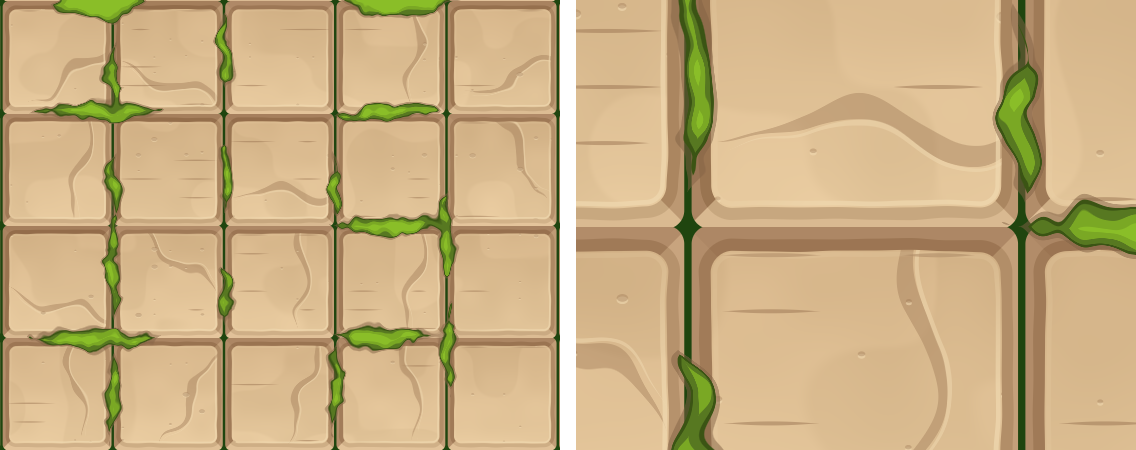
Left: the whole. Right: its middle third, enlarged.
Reproduce this texture procedurally as a Shadertoy shader.

```glsl
const vec3 FACE_TOP = vec3(.82, .69, .52), FACE_BOTTOM = vec3(.89, .775, .605);
const vec3 HIGHLIGHT = vec3(.94, .85, .69), BROWN = vec3(.60, .45, .315);
const vec3 GAP = vec3(.12, .27, .06), MOSS_EDGE = vec3(.23, .33, .08);
const vec3 MOSS_DARK = vec3(.34, .47, .13), MOSS_LIT = vec3(.48, .66, .14);

float hash(vec2 p) {
    vec3 q = fract(p.xyx * .1031);
    q += dot(q, q.yzx + 33.33);
    return fract((q.x + q.y) * q.z);
}

float noise(vec2 p) {
    vec2 i = floor(p), f = fract(p);
    f = f * f * (3. - 2. * f);
    return mix(mix(hash(i), hash(i + vec2(1, 0)), f.x),
               mix(hash(i + vec2(0, 1)), hash(i + 1.), f.x), f.y);
}

float fill(float d, float px) { return clamp(.5 - d / px, 0., 1.); }

float roundBox(vec2 p, vec2 halfSize, float r) {
    vec2 d = abs(p) - halfSize + r;
    return length(max(d, 0.)) + min(max(d.x, d.y), 0.) - r;
}

// Horizontal streak, thickest in the middle
float strand(vec2 p, float halfLength, float halfWidth) {
    float t = p.x / halfLength;
    return abs(p.y) - halfWidth * (1. - t * t);
}

float smoothMin(float a, float b, float k) {
    float h = max(k - abs(a - b), 0.) / k;
    return min(a, b) - h * h * k * .25;
}

// Winding worn vein with a pale lower lip
vec3 addVein(vec3 col, vec2 q, float seed, float px) {
    float a = seed * 3.1 - .5;
    vec2 r = mat2(cos(a), -sin(a), sin(a), cos(a)) * q;
    r.y += .16 + .06 * sin(r.x * 9. + seed * 30.) + .07 * noise(r * 6. + seed * 50.);
    float width = .012 + .03 * noise(vec2(r.x * 7., seed * 40.));
    float vein = strand(r - vec2(.15, 0), .55, width);
    float lip = strand(r - vec2(.15, -width - .006), .5, .008);
    col = mix(col, HIGHLIGHT, .5 * fill(lip, px));
    return mix(col, BROWN, .38 * fill(vein, px));
}

// Sparse pits and fine level scratches
vec3 addWear(vec3 col, vec2 p, float px) {
    vec2 id = floor(p * 7.);
    float h = hash(id + 31.);
    vec2 q = (fract(p * 7.) - .35 - .3 * vec2(h, hash(id + 53.))) / 7.;
    float size = mix(.007, .025, pow(hash(id + 71.), 4.));
    float there = step(.87, h);
    col = mix(col, HIGHLIGHT, .6 * there * fill(length((q + vec2(0, .007)) * vec2(.8, 1.2)) - size, px));
    col = mix(col, BROWN, .35 * there * fill(length(q * vec2(.8, 1.2)) - size, px));
    vec2 grid = vec2(2, 6);
    id = floor(p * grid);
    q = (fract(p * grid) - .5) / grid;
    float scratch = strand(q, .06 + .15 * hash(id + 13.), .006);
    return mix(col, BROWN, .5 * step(.84, hash(id + 91.)) * fill(scratch, px));
}

vec3 stoneTile(vec2 p, float px) {
    vec2 id = floor(p), q = fract(p) - .5;
    float seed = hash(id + 7.);
    float outer = roundBox(q, vec2(.489, .505), .055);
    float inner = roundBox(q + vec2(-.004, .006), vec2(.435), .065) + .01 * (noise(p * 9.) - .5);
    // Bevel shaded by side
    vec3 sides = mix(BROWN, FACE_TOP, q.x < 0. ? .1 : .4);
    vec3 ends = mix(BROWN, FACE_BOTTOM, q.y > 0. ? .0 : .7);
    vec3 bevel = mix(sides, ends, smoothstep(-px, px, abs(q.y) - abs(q.x)));
    bevel += .07 * fill(.035 - inner, px) + .06 * (seed - .5);
    // Face with broad soft-edged patches
    vec3 face = mix(FACE_BOTTOM, FACE_TOP, q.y + .5);
    face += .022 * smoothstep(.5, .56, noise(p * 2.7 + 4.)) + .025 * (noise(p * 5.) - .5);
    if (hash(id + 19.) > .42) face = addVein(face, q, seed, px);
    face = addWear(face, p, px);
    float rim = .15 + .55 * smoothstep(-.1, .5, q.x - q.y);
    face = mix(face, HIGHLIGHT, rim * fill(abs(inner + .012) - .007, px));
    vec3 col = mix(bevel, face, fill(inner, px));
    return mix(GAP, col, fill(outer, px));
}

// Moss creeping along the joints
float mossField(vec2 p) {
    const int ROW_BITS[4] = int[](15, 14, 5, 3);
    p += .1 * (vec2(noise(p * 6.), noise(p * 6. + 40.)) - .5);
    float d = 1.;
    for (int y = 1; y <= 4; y++)
    for (int k = 0; k < 2; k++) {
        if (k == 0 && y == 2) continue;
        float h = hash(vec2(k, y) + 5.);
        vec2 center = vec2(k == 0 ? .87 : 3.4 + .3 * h, y);
        float width = y == 4 ? .16 : .085;
        d = smoothMin(d, strand(p - center, .42 + .22 * h, width), .06);
    }
    for (int x = 1; x <= 4; x++)
    for (int k = 0; k < 4; k++) {
        if (((ROW_BITS[x - 1] >> k) & 1) == 0) continue;
        float h = hash(vec2(x, k) + 23.);
        vec2 center = vec2(x, float(k) + (x == 4 ? .92 : .3 + .35 * h));
        d = smoothMin(d, strand((p - center).yx, .24 + .16 * h, .055), .06);
    }
    return d + .045 * (noise(p * 15.) - .5);
}

void mainImage(out vec4 fragColor, in vec2 fragCoord) {
    vec2 p = fragCoord / iResolution.xy * vec2(5.033, 4.013) - vec2(.013, 0);
    float px = 4.013 / iResolution.y;
    vec3 col = stoneTile(p, px);
    // Layered moss: contact shade, outline, body, lit lumps
    float moss = mossField(p);
    float lump = moss + .03 + .05 * (noise(p * 11. + 9.) - .5);
    col = mix(col, BROWN * .85, .5 * fill(moss - .018, px));
    col = mix(col, MOSS_EDGE, fill(moss, px));
    col = mix(col, MOSS_DARK, fill(moss + .011, px));
    col = mix(col, MOSS_LIT, fill(max(lump, moss + .012), px));
    col = mix(col, MOSS_LIT * 1.18, .7 * fill(lump + .03, px));
    fragColor = vec4(col, 1);
}
```
